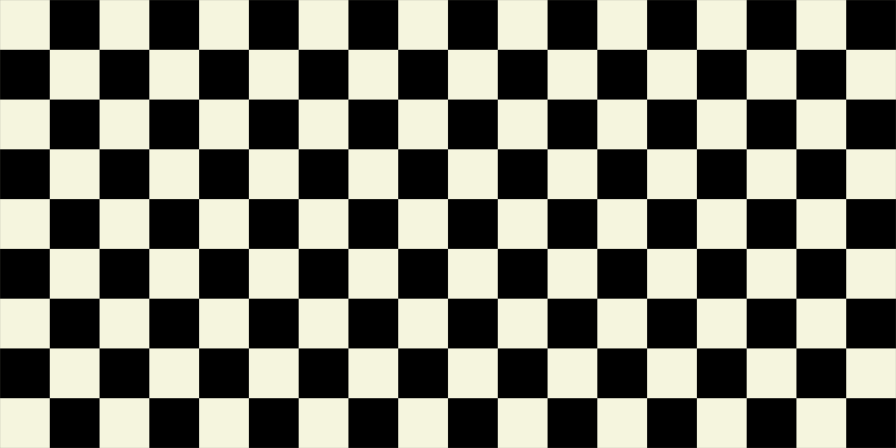
Write a Shadertoy shader that draws this pattern.

```glsl
// Checkerboard of cream and black squares, 18 across and 9 down.
// Each axis is a triangle wave whose sign alternates from cell to cell;
// the product of the two softened signs selects the colour.

#define CELLS vec2(18.0, 9.0)
#define CREAM vec3(0.96, 0.96, 0.87)
#define BLACK vec3(0.0)
#define EDGE_SOFTNESS 0.7   // half-width of the edge blend, in output samples

// Signed distance to the nearest cell border: positive in even cells
vec2 alternatingDistance(vec2 cell) {
    return abs(mod(cell - 0.5, 2.0) - 1.0) - 0.5;
}

void mainImage(out vec4 fragColor, in vec2 fragCoord) {
    vec2 cell = fragCoord / iResolution.xy * CELLS;

    // Softened sign on each axis, scaled to the output resolution
    vec2 blend = EDGE_SOFTNESS * CELLS / iResolution.xy;
    vec2 parity = 2.0 * smoothstep(-blend, blend, alternatingDistance(cell)) - 1.0;

    // Equal signs give cream, opposite signs give black
    float cream = 0.5 + 0.5 * parity.x * parity.y;
    fragColor = vec4(mix(BLACK, CREAM, cream), 1.0);
}
```
